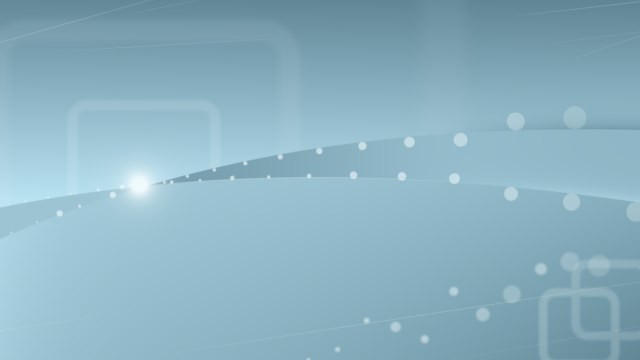
This background is drawn by a WebGL 1 fragment shader. Its source:

```glsl
precision highp float;
uniform vec2 u_resolution;

// Lengths are in canvas heights
const vec3 DEEP = vec3(0.38, 0.53, 0.59);
const vec3 PALE = vec3(0.70, 0.86, 0.92);
const vec3 LIGHT = vec3(0.94, 0.98, 0.99);
const vec2 FLARE = vec2(0.387, 0.486);
const vec2 SKY_FRAME_CENTER = vec2(0.400, 0.510);
const float SKY_FRAME_SIZE = 0.198;
const float SKY_FRAME_GROWTH = 2.05;
const vec2 FRONT_FRAME = vec2(1.609, 0.088);
const vec2 BACK_FRAME = vec2(1.699, 0.167);
const float SMALL_FRAME_SIZE = 0.100;
const float STREAK_WIDTH = 0.0015;
const float STREAK_ALPHA = 0.24;
const vec2 TRAIL_START = vec2(0.857, 0.0);
const vec2 TRAIL_END = vec2(1.664, 0.262);

float hash(float n) {
  n = fract(n * 0.1031);
  n *= n + 33.33;
  n *= n + n;
  return fract(n);
}

vec3 shade(float tone) {
  return mix(DEEP, PALE, clamp(tone, 0.0, 1.08));
}

// Coverage of a shape from its signed distance
float fill(float d, float blur) {
  return 1.0 - smoothstep(-blur, blur, d);
}

float steepCurve(float x) {
  float d = 1.620 - x;
  return 0.641 - d * d * (0.0799 + 0.0224 * d);
}

float flatCurve(float x) {
  float d = 0.880 - x;
  return 0.507 - d * d * (0.0972 + 0.0121 * d);
}

// Soft outline of a rounded square
float frame(vec2 p, float size, float corner, float halfWidth) {
  vec2 q = abs(p) - size + corner;
  float d = length(max(q, 0.0)) + min(max(q.x, q.y), 0.0) - corner;
  return 1.0 - smoothstep(halfWidth * 0.35, halfWidth * 1.15, abs(d));
}

// Thin line that fades at both ends
float streak(vec2 p, vec2 a, vec2 b, float px) {
  vec2 ab = b - a;
  float t = clamp(dot(p - a, ab) / dot(ab, ab), 0.0, 1.0);
  float d = length(p - a - ab * t);
  return fill(d - STREAK_WIDTH * 0.5, px) * 4.0 * t * (1.0 - t);
}

float bubble(vec2 p, vec2 center, float radius, float blur) {
  float alpha = mix(0.68, 0.18, smoothstep(0.003, 0.036, radius));
  return alpha * fill(length(p - center) - radius, blur);
}

void main() {
  float px = 1.0 / u_resolution.y;
  vec2 p = gl_FragCoord.xy * px;
  float steep = steepCurve(p.x);
  float flat_ = flatCurve(p.x);
  float upper = max(steep, flat_);
  float lower = min(steep, flat_);

  // Sky, darkened above the right end of the band
  float skyTone = 0.03 + 1.9 * (1.0 - p.y) - 0.03 * p.x;
  skyTone -= 0.45 * exp(-max(p.y - upper, 0.0) / 0.025) * smoothstep(1.05, 1.78, p.x);
  vec3 color = shade(skyTone);

  // Concentric frames in the sky
  float size = SKY_FRAME_SIZE;
  for (int i = 0; i < 3; i++) {
    float ring = frame(p - SKY_FRAME_CENTER, size, size * 0.2, size * 0.1);
    color = mix(color, LIGHT, ring * 0.13 / (1.0 + 0.8 * float(i)));
    size *= SKY_FRAME_GROWTH;
  }

  // Band between the curves
  float bandTone = mix(0.28, 0.64, smoothstep(0.45, 1.35, p.x));
  bandTone = mix(0.72, bandTone, smoothstep(0.30, 0.46, p.x));
  float bandRight = smoothstep(1.1, 1.75, p.x);
  bandTone += bandRight * (0.28 * exp(-max(p.y - lower, 0.0) / 0.025) - 0.08);
  color = mix(color, shade(bandTone), fill(p.y - upper, px));

  // Ground below both curves, with a lit rim
  float groundTone = 0.75 - 0.08 * p.x * p.x - (0.35 + 0.2 * p.x * p.x) * (0.5 - p.y);
  groundTone += 0.24 * exp(-p.x / 0.18);
  color = mix(color, shade(groundTone), fill(p.y - lower, px));
  float rim = smoothstep(0.40, 0.60, p.x) * (1.0 - smoothstep(0.85, 1.5, p.x));
  color = mix(color, LIGHT, 0.28 * rim * fill(abs(p.y - lower) - 0.001, px));

  // Small frames at the lower right
  float frames = 0.20 * frame(p - FRONT_FRAME, SMALL_FRAME_SIZE, 0.035, 0.016);
  frames = max(frames, 0.18 * frame(p - BACK_FRAME, SMALL_FRAME_SIZE, 0.035, 0.016));
  color = mix(color, LIGHT, frames);

  // Light streaks
  float lines = streak(p, vec2(-0.3, 0.797), vec2(0.6, 1.052), px);
  lines += 0.6 * streak(p, vec2(0.14, 0.856), vec2(0.80, 0.895), px);
  lines += 0.5 * streak(p, vec2(0.33, 0.955), vec2(0.60, 1.01), px);
  lines += streak(p, vec2(1.40, 0.952), vec2(2.10, 1.032), px);
  lines += 0.6 * streak(p, vec2(1.53, 0.815), vec2(2.10, 1.013), px);
  lines += 0.4 * streak(p, vec2(1.47, 0.872), vec2(2.00, 0.940), px);
  lines += streak(p, vec2(0.40, 0.007), vec2(2.10, 0.266), px);
  lines += 0.6 * streak(p, vec2(-0.20, 0.052), vec2(0.35, 0.133), px);
  lines += 0.5 * streak(p, vec2(1.20, -0.010), vec2(2.20, 0.170), px);
  color = mix(color, LIGHT, STREAK_ALPHA * lines);

  // Bubbles growing along both curves, sparks to the left, a loose trail below
  for (int i = 0; i < 11; i++) {
    float n = float(i);
    float run = 0.07 + 0.058 * n + 0.0056 * n * n;
    float radius = 0.004 + 0.019 * run * run;
    float x = FLARE.x + run;
    float side = mix(-1.0, 1.0, step(0.95, run));
    color = mix(color, LIGHT, bubble(p, vec2(x, steepCurve(x) + side * radius), radius, px));
    x += 0.02 + 0.015 * n;
    side = mix(0.7, -1.0, step(0.8, run));
    radius *= 0.7 + 0.6 * hash(n + 7.0);
    color = mix(color, LIGHT, bubble(p, vec2(x, flatCurve(x) + side * radius), radius, px));

    x = FLARE.x - 0.034 * (n + hash(n + 21.0));
    float spark = 0.002 + 0.007 * pow(hash(n + 33.0), 3.0);
    float y = mix(steepCurve(x), flatCurve(x), mod(n, 2.0));
    color = mix(color, LIGHT, bubble(p, vec2(x, y + 0.004), spark, px));

    float t = n / 10.0;
    vec2 center = mix(TRAIL_START, TRAIL_END, t);
    center.y += 0.18 * (hash(n + 52.0) - 0.35) * t * (1.0 - t) * 4.0;
    radius = mix(0.008, 0.030, t) * mix(0.6 + 0.5 * hash(n + 71.0), 1.0, step(1.0, t));
    color = mix(color, LIGHT, 0.8 * bubble(p, center, radius, px + 0.003));
  }

  // Flare where the curves cross
  float r = length(p - FLARE);
  float flare = 0.85 * exp(-r * r / 0.0012) + 0.35 * exp(-r * r / 0.006);
  color = mix(color, LIGHT, min(flare, 1.0));
  gl_FragColor = vec4(color, 1.0);
}
```
